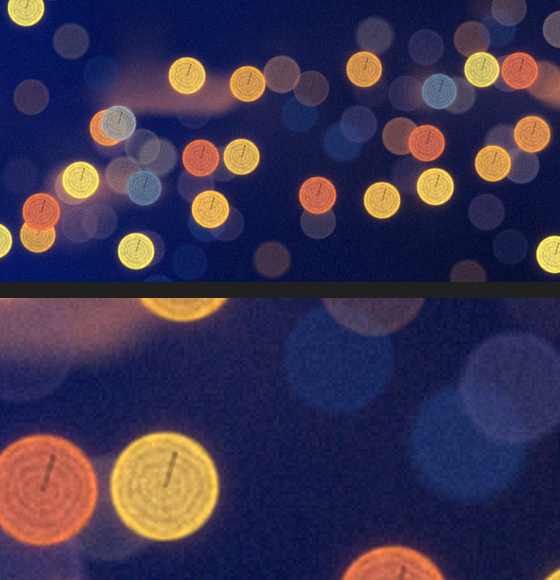
Top: the whole. Bottom: its middle third, enlarged.
This background is drawn by a WebGL 1 fragment shader. Its source:

```glsl
precision highp float;
// Out-of-focus city lights: ringed bokeh discs over a grainy navy night.

uniform vec2 u_resolution;

vec3 hash3(vec2 p) {
  vec3 q = fract(p.xyx * vec3(0.1031, 0.1030, 0.0973));
  q += dot(q, q.yxz + 33.33);
  return fract((q.xxy + q.yzz) * q.zyx);
}

float valueNoise(vec2 p) {
  vec2 cell = floor(p);
  vec2 f = fract(p);
  f = f * f * (3.0 - 2.0 * f);
  float low = mix(hash3(cell).x, hash3(cell + vec2(1.0, 0.0)).x, f.x);
  float high = mix(hash3(cell + vec2(0.0, 1.0)).x, hash3(cell + 1.0).x, f.x);
  return mix(low, high, f.y);
}

// Tilted band in which the lights gather.
float crowd(vec2 p, float width) {
  float offset = (p.y - 0.42 - 0.13 * p.x) / width;
  return exp(-offset * offset);
}

float segmentDistance(vec2 p, vec2 a, vec2 b) {
  vec2 along = b - a;
  return length(p - a - along * clamp(dot(p - a, along) / dot(along, along), 0.0, 1.0));
}

vec3 brightColor(vec3 pick) {
  vec3 warm = mix(vec3(0.86, 0.43, 0.33), vec3(0.97, 0.69, 0.32), smoothstep(0.15, 0.5, pick.x));
  warm = mix(warm, vec3(0.99, 0.91, 0.45), smoothstep(0.62, 0.76, pick.x));
  vec3 cool = mix(vec3(0.36, 0.47, 0.60), vec3(0.68, 0.66, 0.62), pick.x);
  return pick.y < 0.2 ? cool : warm;
}

vec3 faintColor(vec3 pick) {
  vec3 tint = mix(vec3(0.10, 0.25, 0.52), vec3(0.38, 0.30, 0.48), smoothstep(0.1, 0.35, pick.x));
  tint = mix(tint, vec3(0.62, 0.55, 0.54), smoothstep(0.5, 0.7, pick.x));
  return mix(tint, vec3(0.68, 0.42, 0.34), smoothstep(0.75, 0.9, pick.x));
}

// Fine concentric rings, speckle and a thin tick, as left by a dusty lens.
float lensTexture(vec2 q, float d) {
  float wobble = valueNoise(q * 3.0 + 20.0);
  float rings = 0.05 * sin(d * 34.0 + wobble * 4.0) * smoothstep(0.05, 0.3, d);
  float speckle = 0.14 * (valueNoise(q * 11.0 + 40.0) - 0.5);
  float tick = segmentDistance(q, vec2(0.02, 0.02), vec2(0.20, 0.60));
  return 1.0 + rings + speckle - 0.25 * (1.0 - smoothstep(0.015, 0.08, tick));
}

// Scatters one disc per occupied cell; focus 0 is faint and soft, 1 bright and crisp.
vec3 addLights(vec3 color, vec2 p, float cellSize, float density, float focus, float seed) {
  vec2 home = floor(p / cellSize);
  for (int j = -1; j <= 1; j++) {
    for (int i = -1; i <= 1; i++) {
      vec2 id = home + vec2(float(i), float(j));
      vec3 place = hash3(id + seed);
      vec3 pick = hash3(id + seed + 57.0);
      vec2 center = (id + 0.08 + 0.84 * place.xy) * cellSize;
      if (place.z > density * crowd(center, 0.44)) continue;

      vec2 q = (p - center) / mix(0.062, 0.067, pick.z);
      float d = length(q);
      float blur = mix(0.06 + 0.22 * pick.y * pick.y, 0.06, focus);
      float cover = 1.0 - smoothstep(1.0 - blur, 1.0 + blur, d);
      float rim = smoothstep(0.72, 0.93, d);
      vec3 light = mix(faintColor(pick), brightColor(pick), focus);
      float grainy = mix(1.0, lensTexture(q, d), mix(0.5, 1.0, focus));
      vec3 disc = light * grainy * (0.95 + 0.13 * rim);
      disc.b -= 0.08 * rim * focus * step(0.2, pick.y);

      float opacity = mix(0.18 + 0.42 * pick.z, 0.84 + 0.14 * pick.z, focus);
      float halo = exp(-5.5 * max(d - 1.0, 0.0)) * (1.0 - cover);
      color += light * vec3(0.24, 0.14, 0.05) * halo * focus;
      color = mix(color, disc, cover * opacity);
    }
  }
  return color;
}

void main() {
  vec2 p = gl_FragCoord.xy / u_resolution.y;
  float across = gl_FragCoord.x / u_resolution.x;

  // Night sky, bluer on the left and darker toward the lower right.
  vec3 color = mix(vec3(0.015, 0.085, 0.38), vec3(0.04, 0.07, 0.23), smoothstep(0.0, 0.8, across));
  color *= 0.82 + 0.3 * valueNoise(p * 2.3 + 5.0);

  // Violet haze and warm blurred glows along the band.
  float band = crowd(p, 0.27);
  float haze = valueNoise(p * vec2(3.2, 4.5) + 11.0);
  color = mix(color, vec3(0.24, 0.20, 0.35), 0.55 * band * haze);
  float glow = smoothstep(0.58, 0.95, valueNoise(p * vec2(4.0, 6.0) + 31.0));
  color += vec3(0.55, 0.29, 0.08) * glow * band;

  color = addLights(color, p, 0.155, 0.80, 0.0, 13.0);
  color = addLights(color, p, 0.200, 0.78, 1.0, 83.0);

  // Film grain.
  vec3 grain = hash3(floor(p * 258.0) + 201.0) - 0.5;
  color += 0.035 * grain + 0.03 * grain.x;
  gl_FragColor = vec4(clamp(color, 0.0, 1.0), 1.0);
}
```
